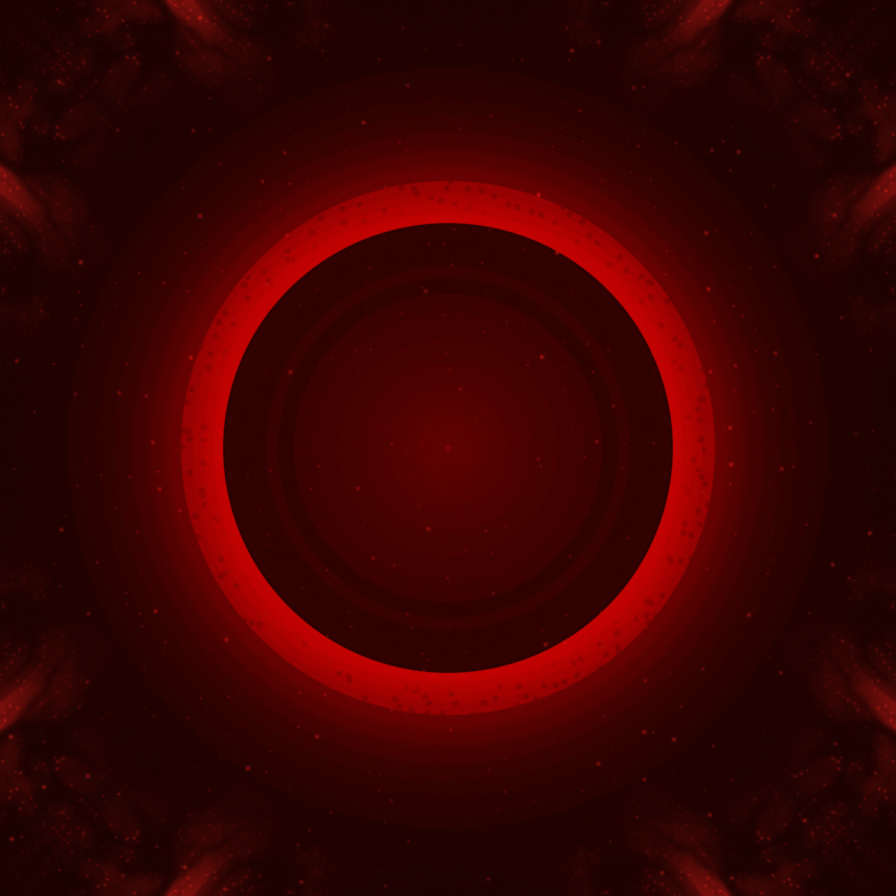
This background is drawn by a Shadertoy shader. Its source:

```glsl
#define RING_IN 0.251
#define RING_OUT 0.298
#define HALO_EDGE 0.423
#define CORE_EDGE 0.172
#define GLOW_WIDTH 0.052
#define GLOW_POWER 0.27
#define SPARK_CELLS 26.0
#define SPARK_SIZE 0.0016
#define DUST_SCALE 16.0
#define STREAK_FROM vec2(0.510, 0.305)
#define STREAK_TO vec2(0.405, 0.232)

vec2 hash2(vec2 p) {
    vec3 h = fract(p.xyx * vec3(0.1031, 0.1030, 0.0973));
    h += dot(h, h.yzx + 33.33);
    return fract((h.xx + h.yz) * h.zy);
}

// Cellular noise: distance to the nearest point, and that cell's random value
vec2 cellular(vec2 p) {
    vec2 base = floor(p), best = vec2(8.0, 0.0);
    for (int j = -1; j <= 1; j++)
    for (int i = -1; i <= 1; i++) {
        vec2 cell = base + vec2(i, j);
        float d = length(cell + hash2(cell + 71.0) - p);
        if (d < best.x) best = vec2(d, hash2(cell + 19.0).y);
    }
    return best;
}

// Layered cellular clouds, warped by sines
float clouds(vec2 p) {
    float sum = 0.0, weight = 0.5;
    for (int i = 0; i < 5; i++) {
        p += 0.3 * sin(p.yx * 1.7 + float(i));
        sum += weight * (1.0 - min(cellular(p).x, 1.0));
        p = mat2(1.6, 1.2, -1.2, 1.6) * p + 3.7;
        weight *= 0.5;
    }
    return sum;
}

float disc(float r, float radius, float soft) {
    return 1.0 - smoothstep(radius - soft, radius + soft, r);
}

float blob(vec2 p, vec2 centre, float size) {
    vec2 d = (p - centre) / size;
    return exp(-dot(d, d));
}

// Faint sparks scattered over a grid, few of them bright
float sparks(vec2 p, float px) {
    vec2 g = p * SPARK_CELLS + 40.0, cell = floor(g);
    vec2 rnd = hash2(cell);
    vec2 spot = cell + 0.15 + 0.7 * hash2(cell + 53.0);
    float size = max(SPARK_SIZE * (0.5 + rnd.y), 0.6 * px);
    float d = length(g - spot) / SPARK_CELLS;
    return step(0.55, rnd.x) * pow(rnd.y, 2.0) * exp(-d * d / (size * size));
}

// Stepped gradient and thin grooves inside the ring
float interior(float r, float px) {
    float soft = max(px, 0.0015);
    float red = 0.185;
    red += 0.045 * disc(r, CORE_EDGE, soft);
    for (int i = 0; i < 5; i++)
        red += 0.018 * disc(r, 0.035 + 0.029 * float(i), 0.004);
    red += 0.04 * exp(-r * r / 0.006);
    red += 0.035 * (disc(r, 0.203, soft) - disc(r, 0.190, soft));
    red += 0.012 * sin(r * 700.0) * smoothstep(0.228, 0.248, r);
    return red;
}

// Bright ring: tiers darkening outward, pitted near the rim
float ringBand(vec2 p, float r, float px) {
    float t = (r - RING_IN) / (RING_OUT - RING_IN);
    float angle = atan(p.y, p.x);
    float wobble = 0.08 * sin(4.0 * angle + 1.57);
    float red = 0.76 - 0.08 * t;
    for (int i = 0; i < 3; i++)
        red -= 0.035 * smoothstep(-0.04, 0.04, t + wobble - 0.3 - 0.24 * float(i));
    vec2 pit = cellular(p * 85.0 + 20.0);
    float pits = (1.0 - smoothstep(0.2, 0.4, pit.x)) * step(0.6, pit.y);
    return red - 0.09 * pits * smoothstep(0.2, 0.55, t);
}

// Clouded streaks and debris, in eightfold mirrored space
float nebula(vec2 q) {
    float n = clouds(q * DUST_SCALE + 5.0);
    vec2 axis = STREAK_TO - STREAK_FROM, rel = q - STREAK_FROM;
    float along = clamp(dot(rel, axis) / dot(axis, axis), 0.0, 1.0);
    float d = length(rel - axis * along) + 0.03 * (0.5 - n);
    float wide = exp(-d * d / 0.0012) * (1.0 - 0.8 * along);
    float tight = exp(-d * d / 0.00016) * pow(1.0 - along, 1.5);
    float red = (0.16 * wide + 0.26 * tight) * smoothstep(0.25, 0.75, n);
    float area = blob(q, vec2(0.46, 0.37), 0.065) + 0.7 * blob(q, vec2(0.49, 0.19), 0.055);
    red += 0.12 * area * smoothstep(0.4, 0.75, n);
    vec2 grit = cellular(q * 130.0);
    float chips = (1.0 - smoothstep(0.1, 0.35, grit.x)) * step(0.72, grit.y);
    return red + 0.22 * chips * (area + 0.5 * wide) * smoothstep(0.4, 0.65, n);
}

void mainImage(out vec4 fragColor, in vec2 fragCoord) {
    float px = 1.0 / min(iResolution.x, iResolution.y);
    vec2 p = (fragCoord - 0.5 * iResolution.xy) * px;
    float r = length(p);
    vec2 q = abs(p);
    q = q.x > q.y ? q : q.yx;

    // Dark field and halo
    float red = 0.122 - 0.015 * smoothstep(0.44, 0.6, r);
    red += 0.022 * disc(r, HALO_EDGE, 0.004);
    float away = max(r - RING_OUT, 0.0) / GLOW_WIDTH;
    red += GLOW_POWER * exp(-pow(away, 1.3));
    red += 0.006 * sin(r * 330.0) * disc(r, HALO_EDGE, 0.02);
    float dust = nebula(q) * smoothstep(0.40, 0.48, r);
    red += dust;

    // Ring and its interior
    red = mix(red, ringBand(p, r, px), disc(r, RING_OUT, px));
    red = mix(red, interior(r, px), disc(r, RING_IN, px));

    // Sparks and fine grain
    float glint = sparks(p, px) + 0.6 * sparks(p * 1.7 + 3.1, px);
    glint += 0.4 * exp(-r * r / 0.00001);
    red += 0.38 * glint * (1.0 - smoothstep(0.5, 0.65, red));
    red += 0.008 * (cellular(p * 150.0).y - 0.5);

    vec3 colour = vec3(red, 0.006 + 0.14 * dust + 0.06 * glint, 0.004 + 0.1 * dust + 0.05 * glint);
    fragColor = vec4(clamp(colour, 0.0, 1.0), 1.0);
}
```
